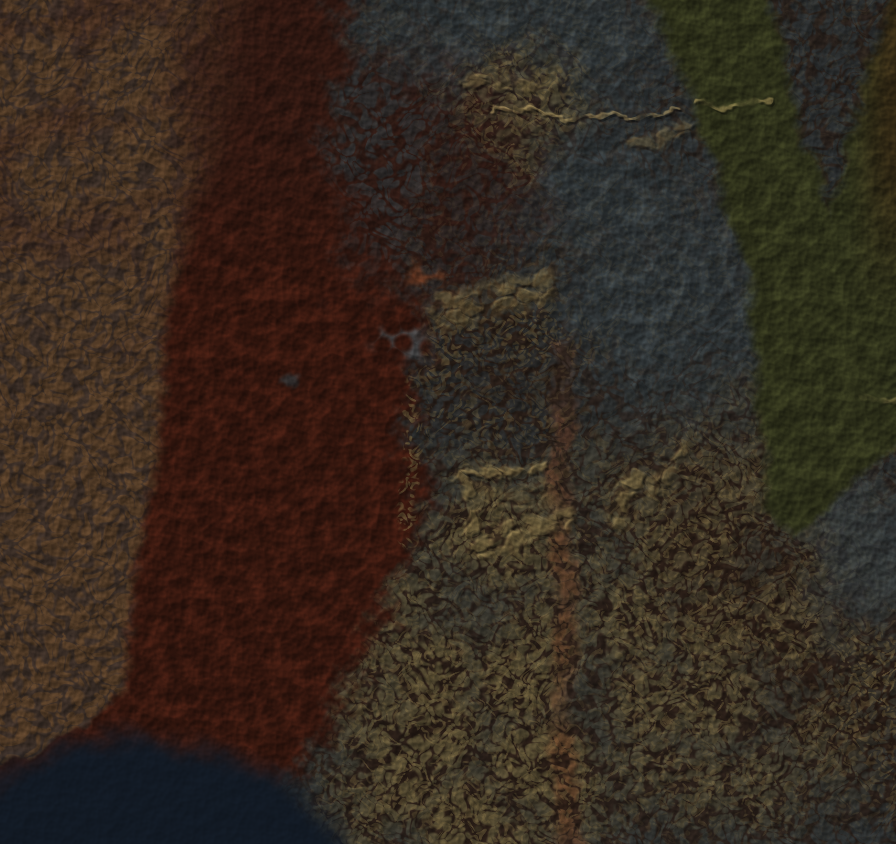
A WebGL 1 fragment shader for this texture:

```glsl
precision highp float;
// Weathered wall of layered paint: rust band, tan plaster, green wedge, blue-grey and ochre crust.
uniform vec2 u_resolution;

const vec3 TAN = vec3(0.33, 0.235, 0.145);
const vec3 RUST = vec3(0.215, 0.092, 0.058);
const vec3 PLUM = vec3(0.165, 0.09, 0.07);
const vec3 SLATE = vec3(0.185, 0.21, 0.22);
const vec3 OCHRE = vec3(0.39, 0.335, 0.21);
const vec3 UMBER = vec3(0.145, 0.10, 0.075);
const vec3 MOSS = vec3(0.185, 0.195, 0.105);
const vec3 OLIVE = vec3(0.20, 0.16, 0.08);
const vec3 NAVY = vec3(0.07, 0.10, 0.14);
const vec3 ORANGE = vec3(0.37, 0.20, 0.12);
const vec2 TO_LIGHT = vec2(-0.0018, 0.0026);
const float RELIEF = 1.9;
const float EDGE = 0.01;

vec2 hash2(vec2 c) {
  return fract(sin(vec2(dot(c, vec2(127.1, 311.7)), dot(c, vec2(269.5, 183.3)))) * 43758.5);
}

// Distance to the nearest scattered cell point
float cells(vec2 p) {
  vec2 base = floor(p), f = fract(p);
  float d = 2.0;
  for (int j = -1; j <= 1; j++)
    for (int i = -1; i <= 1; i++) {
      vec2 o = vec2(float(i), float(j));
      vec2 r = o + hash2(base + o) - f;
      d = min(d, dot(r, r));
    }
  return sqrt(d);
}

vec2 waves(vec2 p) {
  return sin(p.yx * vec2(23.0, 29.0) + 1.7 * sin(p * 17.0))
    + 0.5 * sin(p.yx * 71.0 + 2.0 * sin(p * 53.0))
    + 0.35 * sin(p.yx * 163.0 + 2.0 * sin(p * 131.0));
}

vec2 ragged(vec2 p) { return p + 0.004 * waves(p) + 0.003 * waves(p * 2.7); }

// Soft ellipse: centre x, y and radii
float blob(vec2 p, float x, float y, float rx, float ry) {
  return 1.0 - smoothstep(0.35, 1.2, length((p - vec2(x, y)) / vec2(rx, ry)));
}

// Soft line: start x, y and extent
float stroke(vec2 p, float x, float y, float dx, float dy, float w) {
  vec2 d = vec2(dx, dy), s = p - vec2(x, y);
  float t = clamp(dot(s, d) / dot(d, d), 0.0, 1.0);
  return 1.0 - smoothstep(0.3 * w, w, length(s - d * t));
}

// Thick ochre paint, broken by gaps
float daubs(vec2 p) {
  float m = stroke(p, 0.52, 0.435, 0.09, 0.01, 0.01);
  m = max(m, stroke(p, 0.512, 0.43, 0.018, -0.05, 0.011));
  m = max(m, stroke(p, 0.54, 0.35, 0.09, 0.035, 0.019));
  m = max(m, 0.5 * stroke(p, 0.54, 0.405, 0.07, 0.005, 0.022));
  m = max(m, stroke(p, 0.69, 0.39, 0.02, 0.04, 0.016));
  m = max(m, 0.8 * stroke(p, 0.73, 0.42, 0.03, 0.04, 0.015));
  m = max(m, 0.8 * stroke(p, 0.5, 0.635, 0.1, 0.025, 0.032));
  m = max(m, 0.8 * stroke(p, 0.52, 0.905, 0.08, -0.008, 0.012));
  m = max(m, 0.6 * stroke(p, 0.71, 0.83, 0.06, 0.01, 0.013));
  return m * (1.0 - 0.75 * smoothstep(0.35, 0.65, cells(p * vec2(38.0, 60.0))));
}

// Long fine ridges
float ridges(vec2 p) {
  float m = stroke(p, 0.55, 0.868, 0.21, -0.006, 0.004);
  m = max(m, stroke(p, 0.78, 0.873, 0.08, 0.007, 0.005));
  m = max(m, 0.6 * stroke(p, 0.96, 0.525, 0.04, 0.0, 0.005));
  return m * (1.0 - 0.7 * smoothstep(0.35, 0.6, cells(p * 31.0)));
}

float height(vec2 p, vec2 q) {
  vec2 w = ragged(p);
  return 0.4 * cells(q * 31.0) + 0.28 * cells(q * 76.0) + 0.15 * cells(q * 150.0)
    + 0.32 * daubs(w) + 0.2 * ridges(w);
}

void main() {
  vec2 uv = gl_FragCoord.xy / u_resolution, aspect = vec2(u_resolution.x / u_resolution.y, 1.0);
  vec2 q = uv * aspect, p = ragged(uv), r = uv + 0.012 * waves(uv * 1.3) + 0.008 * waves(uv * 3.1);
  float mid = cells(q * 43.0 + 7.0), flake = smoothstep(0.3, 0.65, mid);
  float speck = smoothstep(0.34, 0.58, 0.65 * cells(q * 95.0 + waves(uv)) + 0.35 * mid);
  float patchy = smoothstep(0.3, 0.8, cells(q * 11.0));
  float fleck = 1.0 - smoothstep(0.2, 0.45, cells(q * vec2(52.0, 66.0) + waves(uv * 2.0)));

  // Mottled ground with blue, ochre and umber patches
  vec3 col = mix(SLATE * 0.85, UMBER, 0.15 + 0.6 * speck);
  float blue = max(blob(r, 0.75, 0.64, 0.16, 0.18), blob(r, 0.58, 0.95, 0.24, 0.13));
  blue = max(blue, blob(r, 0.67, 0.77, 0.16, 0.09));
  col = mix(col, SLATE * (0.85 + 0.25 * flake), blue * (0.9 - 0.4 * speck * patchy));
  float crust = max(blob(r, 0.53, 0.13, 0.22, 0.27), 0.85 * blob(r, 0.8, 0.25, 0.25, 0.3));
  crust = max(crust, 0.8 * blob(r, 0.58, 0.87, 0.1, 0.08));
  crust = max(crust, 0.9 * blob(r, 0.56, 0.37, 0.11, 0.11));
  col = mix(col, mix(OCHRE * 0.85, UMBER, speck), crust * (0.85 - 0.5 * patchy));
  float slope = abs(uv.y + 0.85 * uv.x - 1.01);
  float umber = (1.0 - smoothstep(0.03, 0.18, slope)) * smoothstep(0.66, 0.8, r.x);
  umber = max(umber, 0.8 * blob(r, 0.55, 0.57, 0.13, 0.13));
  col = mix(col, UMBER, umber * (0.3 + 0.55 * speck));
  col = mix(col, PLUM, blob(r, 0.49, 0.79, 0.13, 0.17) * (0.5 + 0.45 * speck));
  col = mix(col, OCHRE, fleck * (0.12 + 0.45 * max(crust, umber)) * (1.0 - 0.6 * patchy));
  col = mix(col, SLATE, 0.75 * blob(r, 0.97, 0.34, 0.09, 0.11));
  float streak = stroke(p, 0.632, 0.0, -0.007, 0.58, 0.02);
  col = mix(col, ORANGE, streak * (0.5 - 0.4 * speck) * (1.0 - 0.6 * patchy));

  // Rust band, then tan plaster at the left
  float low = max(0.42 - p.y, 0.0), foot = max(0.2 - p.y, 0.0);
  float right = 0.468 - 0.085 * smoothstep(0.6, 0.85, p.y) - 1.3 * low * low;
  float left = 0.116 + 0.12 * p.y - 11.0 * foot * foot;
  vec3 rust = mix(RUST * (0.85 + 0.25 * flake), PLUM, 0.6 * smoothstep(0.6, 0.9, uv.y));
  col = mix(col, rust, 1.0 - smoothstep(right - 0.025, right + 0.02, r.x));
  col = mix(col, mix(SLATE, PLUM, 0.3 + 0.7 * speck), 0.7 * blob(r, 0.42, 0.79, 0.06, 0.15));
  float fade = EDGE + 0.07 * smoothstep(0.6, 1.0, uv.y);
  vec3 plaster = mix(TAN, mix(SLATE, PLUM, 0.55), 0.15 + 0.6 * speck);
  plaster = mix(plaster, PLUM * 1.3, 0.4 * patchy * smoothstep(0.4, 0.9, uv.y));
  col = mix(col, plaster, 1.0 - smoothstep(left - fade, left + fade, p.x));

  // Notched green wedge with an olive margin
  float t = 1.0 - p.y;
  float wedge = min(p.x - 0.725 - 0.45 * t + 0.4 * t * t, p.y - 0.365 - 0.9 * abs(p.x - 0.885));
  wedge = min(wedge, abs(p.x - 0.925) - 0.3 * (p.y - 0.76));
  vec3 moss = mix(MOSS, OLIVE, smoothstep(0.94, 1.0, uv.x) * smoothstep(0.6, 0.85, uv.y));
  col = mix(col, moss * (0.88 + 0.18 * flake), smoothstep(-EDGE, EDGE, wedge));

  // Navy mound at the foot
  float mound = smoothstep(0.9, 1.1, length((p - vec2(0.15, -0.12)) / vec2(0.27, 0.245)));
  col = mix(NAVY, col, mound);

  // Raised paint and chips
  col = mix(col, OCHRE, 0.75 * daubs(p));
  col = mix(col, OCHRE * 1.2, 0.55 * ridges(p));
  col = mix(col, OCHRE, 0.6 * fleck * stroke(p, 0.45, 0.36, 0.013, 0.18, 0.014));
  col = mix(col, ORANGE, 0.8 * flake * blob(p, 0.47, 0.67, 0.025, 0.025));
  col = mix(col, SLATE * 1.3, 0.8 * flake * blob(p, 0.45, 0.592, 0.04, 0.026));
  col = mix(col, SLATE, 0.7 * blob(p, 0.318, 0.55, 0.014, 0.014));

  // Side light over the relief
  float lit = height(uv, q) - height(uv + TO_LIGHT, q + TO_LIGHT * aspect);
  col *= clamp(1.0 + RELIEF * mix(0.35, 1.0, mound) * lit, 0.5, 1.8);
  gl_FragColor = vec4(col, 1.0);
}
```
